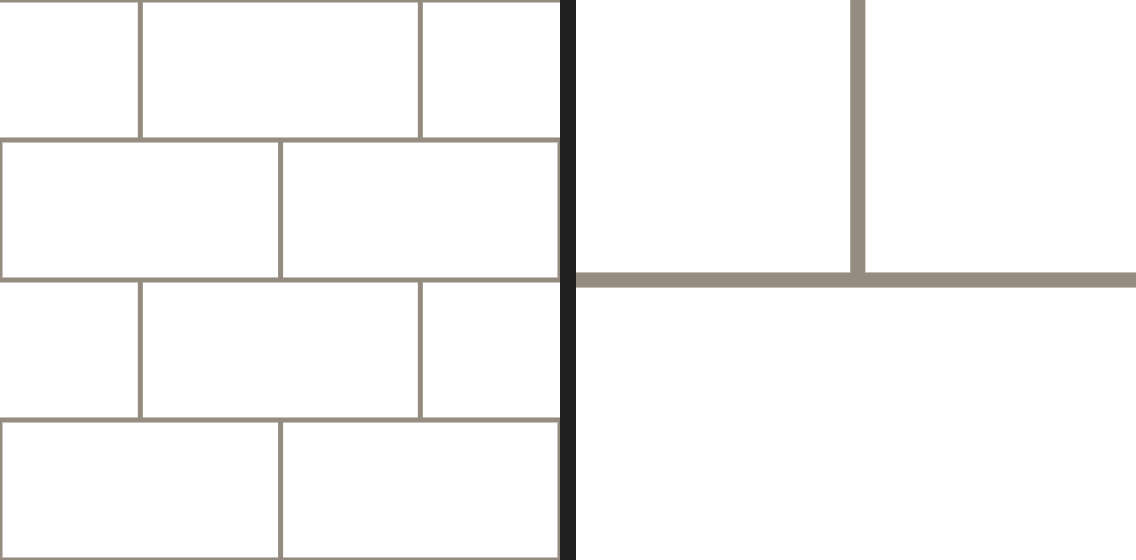
Left: the whole. Right: its middle third, enlarged.
This pattern is drawn by a WebGL 2 fragment shader. Its source:

```glsl
#version 300 es
precision highp float;

#define COLUMNS 2.0
#define ROWS 4.0
#define JOINT_WIDTH 0.0090
#define JOINT_DRIFT 0.0011
#define EDGE_SOFTNESS 1.2
#define TILE_COLOR vec3(1.0)
#define GROUT_COLOR vec3(0.58, 0.55, 0.50)

uniform vec2 u_resolution;
out vec4 fragColor;

const float PI = 3.14159265;

// Distance to the nearest whole number
float distanceToInteger(float x) {
    return abs(fract(x + 0.5) - 0.5);
}

// Distance to the nearest joint of a half-offset brick bond, in canvas units
float groutDistance(vec2 uv) {
    float row = floor(uv.y * ROWS);
    float stagger = 0.5 * mod(row, 2.0);

    // Slight uneven spacing that vanishes at the left and right edges
    float wave = sin(PI * uv.x);
    float x = uv.x - JOINT_DRIFT * wave * wave;

    float upright = distanceToInteger(x * COLUMNS + stagger) / COLUMNS;
    float level = distanceToInteger(uv.y * ROWS) / ROWS;
    return min(upright, level);
}

void main() {
    vec2 uv = gl_FragCoord.xy / u_resolution;
    float pixel = 1.0 / min(u_resolution.x, u_resolution.y);

    // Antialiased grout over plain tiles
    float edge = groutDistance(uv) - 0.5 * JOINT_WIDTH;
    float blur = 0.5 * EDGE_SOFTNESS * pixel;
    float grout = 1.0 - smoothstep(-blur, blur, edge);

    fragColor = vec4(mix(TILE_COLOR, GROUT_COLOR, grout), 1.0);
}
```
